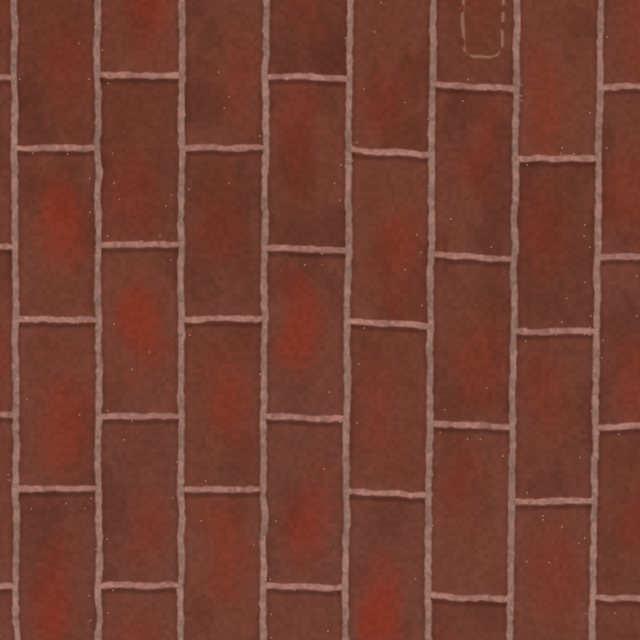
This texture is drawn by a WebGL 1 fragment shader. Its source:

```glsl
precision highp float;
// Upright running-bond brick wall: columns of tall bricks, alternately shifted.
// Slightly converging joints are measured as distances, then bricks get noise
// tints, red firing patches and pale flecks; mortar gets grain and shadows.

uniform vec2 u_resolution;

const vec2 PITCH_BOTTOM_TOP = vec2(0.1285, 0.1310);  // column width
const vec2 START_BOTTOM_TOP = vec2(0.0260, 0.0220);  // first upright joint
const float ROW_PITCH = 0.266;
const float ROW_START = 0.236;
const float ODD_SHIFT = 0.1525;
const float RIGHT_SAG = 0.018;
const float UPRIGHT_HALF = 0.0050;
const float BED_HALF = 0.0046;
const float SOFTNESS = 0.0024;
const vec2 STAIN_CENTER = vec2(0.755, 0.965);
const vec2 STAIN_HALF = vec2(0.031, 0.053);

const vec3 BRICK_DARK = vec3(0.35, 0.185, 0.135);
const vec3 BRICK_BROWN = vec3(0.42, 0.222, 0.162);
const vec3 BRICK_DUSTY = vec3(0.45, 0.257, 0.208);
const vec3 BRICK_RED = vec3(0.56, 0.185, 0.125);
const vec3 MORTAR_GREY = vec3(0.60, 0.460, 0.410);
const vec3 MORTAR_PINK = vec3(0.65, 0.460, 0.415);
const vec3 LIME_PALE = vec3(0.64, 0.490, 0.400);

float hash(vec2 p) {
  vec3 q = fract(vec3(p.xyx) * 0.1031);
  q += dot(q, q.yzx + 33.33);
  return fract((q.x + q.y) * q.z);
}

float noise(vec2 p) {
  vec2 i = floor(p), f = fract(p);
  f = f * f * (3.0 - 2.0 * f);
  return mix(mix(hash(i), hash(i + vec2(1.0, 0.0)), f.x),
             mix(hash(i + vec2(0.0, 1.0)), hash(i + 1.0), f.x), f.y);
}

float fbm(vec2 p) {
  float sum = 0.0, amp = 0.5;
  for (int i = 0; i < 4; i++) {
    sum += amp * noise(p);
    p = p * 2.03 + 17.1;
    amp *= 0.5;
  }
  return sum / 0.9375;
}

float band(float dist, float halfWidth, float soft) {
  return 1.0 - smoothstep(halfWidth - soft, halfWidth + soft, dist);
}

// Sparse small dots, one candidate per cell
float flecks(vec2 p, float cells, float amount) {
  vec2 cell = floor(p * cells);
  vec2 center = 0.3 + 0.4 * vec2(hash(cell + 3.7), hash(cell + 81.2));
  float d = length(fract(p * cells) - center);
  return step(1.0 - amount, hash(cell + 41.0)) * (1.0 - smoothstep(0.08, 0.27, d));
}

void main() {
  vec2 p = gl_FragCoord.xy / u_resolution;
  float soft = max(SOFTNESS, 1.0 / u_resolution.y);

  // Columns and their upright joints
  float pitch = mix(PITCH_BOTTOM_TOP.x, PITCH_BOTTOM_TOP.y, p.y);
  float start = mix(START_BOTTOM_TOP.x, START_BOTTOM_TOP.y, p.y);
  float wobble = (noise(p * vec2(7.0, 26.0)) - 0.5) * 0.0035;
  float u = (p.x - start + wobble) / pitch;
  float column = floor(u);
  float across = fract(u);
  float uprightDist = min(across, 1.0 - across) * pitch;

  // Rows and their bed joints, each nudged a little
  float sag = RIGHT_SAG * smoothstep(0.40, 0.85, p.x);
  float v = (p.y + sag - ROW_START + mod(column, 2.0) * ODD_SHIFT) / ROW_PITCH;
  float bed = floor(v + 0.5);
  float nudge = (hash(vec2(column, bed) + 25.0) - 0.5) * 0.005;
  float ripple = (noise(p * vec2(45.0, 12.0) + 9.0) - 0.5) * 0.003;
  float bedSide = (v - bed) * ROW_PITCH + nudge + ripple;
  vec2 id = vec2(column, bed - 1.0 + step(0.0, bedSide)) + 20.0;
  vec2 local = vec2(across, fract(v)) - 0.5;

  // Brick body: brown above, dustier below and towards the edges
  float cloud = fbm(p * vec2(24.0, 17.0) + id * 5.3);
  float grain = fbm(p * 145.0) - 0.5;
  float edge = min(uprightDist, abs(bedSide));
  float dusty = 0.72 - 0.45 * p.y + 0.75 * (cloud - 0.5)
              + 0.35 * (hash(id + 7.0) - 0.5) + 0.22 * band(edge, 0.018, 0.014);
  vec3 brick = mix(BRICK_BROWN, BRICK_DUSTY, clamp(dusty, 0.0, 1.0));
  float dark = smoothstep(0.48, 0.78, fbm(p * vec2(15.0, 9.0) + id * 2.7));
  brick = mix(brick, BRICK_DARK, dark * (0.30 + 0.35 * p.y));

  // Red firing patch, off centre and stronger on some bricks
  vec2 patchShift = (vec2(hash(id + 2.0), hash(id + 5.0)) - 0.5) * vec2(0.3, 0.4);
  float patchDist = length((local - patchShift) / vec2(0.42, 0.44));
  patchDist += 0.8 * (cloud - 0.5);
  float heat = mix(0.25, 0.75, pow(hash(id + 13.0), 3.0));
  brick = mix(brick, BRICK_RED, heat * (1.0 - smoothstep(0.1, 1.0, patchDist)));
  brick *= 1.0 + 0.20 * grain + 0.07 * (hash(id + 31.0) - 0.5);

  // Shade beside joints, deepest under the bed joints
  brick *= 1.0 - 0.13 * band(uprightDist, 0.009, 0.006);
  brick *= 1.0 - 0.24 * band(abs(bedSide + 0.009), 0.003, 0.005);

  // Pale flecks, more frequent near the joints, and one lime ring
  float fleckAmount = mix(0.004, 0.025, band(edge, 0.022, 0.012));
  brick = mix(brick, LIME_PALE, 0.65 * flecks(p, 110.0, fleckAmount));
  vec2 q = abs(p - STAIN_CENTER + 0.009 * (cloud - 0.5)) - STAIN_HALF + 0.018;
  float ring = abs(length(max(q, 0.0)) + min(max(q.x, q.y), 0.0) - 0.018);
  float broken = smoothstep(0.30, 0.58, noise(p * 75.0));
  brick = mix(brick, LIME_PALE, 0.75 * broken * band(ring, 0.002, 0.003));

  // Grainy mortar with uneven widths
  float ragged = (noise(p * 105.0) - 0.5) * 0.0024;
  float upright = band(uprightDist + ragged, UPRIGHT_HALF, soft);
  float bedJoint = band(abs(bedSide) + ragged, BED_HALF, soft);
  vec3 mortar = mix(MORTAR_PINK, MORTAR_GREY, upright);
  mortar *= 0.98 + 0.38 * grain + 0.12 * (noise(p * 30.0) - 0.5);
  gl_FragColor = vec4(mix(brick, mortar, 0.94 * max(upright, bedJoint)), 1.0);
}
```
